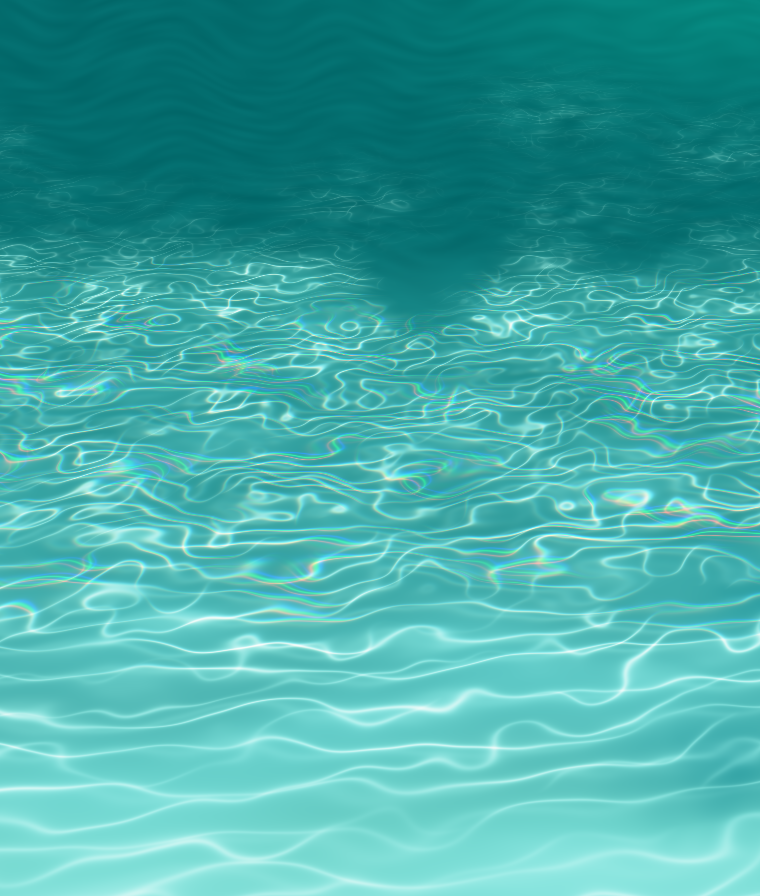
Reproduce this texture procedurally as a Shadertoy shader.

```glsl
// Sunlit pool water: caustic ripples receding into deep teal shade.

float hash(vec2 p) {
    vec3 a = fract(vec3(p.xyx) * 0.1031);
    a += dot(a, a.yzx + 33.33);
    return fract((a.x + a.y) * a.z);
}

float gradientDot(vec2 cell, vec2 offset) {
    float angle = 6.2832 * hash(cell);
    return dot(vec2(cos(angle), sin(angle)), offset);
}

// Gradient noise, roughly -0.7 to 0.7
float noise(vec2 p) {
    vec2 i = floor(p), f = p - i;
    vec2 u = f * f * f * (f * (f * 6.0 - 15.0) + 10.0);
    vec2 e = vec2(1.0, 0.0);
    return mix(mix(gradientDot(i, f), gradientDot(i + e, f - e), u.x),
               mix(gradientDot(i + e.yx, f - e.yx), gradientDot(i + 1.0, f - 1.0), u.x), u.y);
}

float blob(vec2 p, vec2 center, vec2 radius) {
    vec2 d = (p - center) / radius;
    return exp(-dot(d, d));
}

// Bright folds of a warped wave train; they swell where the phase is flat
float folds(vec2 q, float warp, float width) {
    float phase = q.y + warp * (noise(q * vec2(1.0, 0.5))
                + 0.45 * noise(q * vec2(2.1, 1.0) + 17.0));
    float d = sin(3.1416 * phase);
    return width * width / (d * d + width * width);
}

// Two crossing fold layers with a broad halo
float caustics(vec2 q, float warp, float width) {
    float strength = clamp(0.65 + 1.1 * noise(q * vec2(0.8, 0.45) + 31.0), 0.1, 1.2);
    float crossing = clamp(0.4 + 1.3 * noise(q * vec2(0.9, 0.5) + 53.0), 0.0, 1.0);
    vec2 tilted = vec2(q.x * 1.2 + 5.0, q.y * 0.8 - q.x * 0.45 + 9.0);
    return strength * folds(q, warp, width)
         + crossing * folds(tilted, warp * 1.3, width * 1.15)
         + 0.22 * folds(q + vec2(0.2, 0.1), warp, 0.6);
}

vec3 waterColor(vec2 p) {
    vec3 c = mix(vec3(0.46, 0.86, 0.82), vec3(0.32, 0.74, 0.73), smoothstep(0.0, 0.22, p.y));
    c = mix(c, vec3(0.16, 0.60, 0.60), smoothstep(0.18, 0.44, p.y));
    c = mix(c, vec3(0.09, 0.53, 0.53), smoothstep(0.45, 0.66, p.y));
    c = mix(c, vec3(0.01, 0.42, 0.425), smoothstep(0.63, 0.76, p.y));
    return c + vec3(0.01, 0.11, 0.07) * blob(p, vec2(1.0, 1.0), vec2(0.4, 0.11));
}

// Sunlight reaches up to a ragged edge, with loose patches beyond it
float sunlight(vec2 p) {
    float ragged = 0.035 * noise(p * vec2(9.0, 22.0)) + 0.025 * noise(p * vec2(20.0, 75.0));
    float edge = 0.735 - 0.105 * blob(p, vec2(0.56, p.y), vec2(0.085, 1.0))
               - 0.05 * blob(p, vec2(0.83, p.y), vec2(0.075, 1.0)) + ragged;
    float lit = 1.0 - smoothstep(edge - 0.055, edge + 0.04, p.y);
    float patches = blob(p, vec2(0.46, 0.775), vec2(0.09, 0.035))
                  + blob(p, vec2(0.73, 0.875), vec2(0.085, 0.035))
                  + blob(p, vec2(0.95, 0.83), vec2(0.075, 0.04))
                  + 0.8 * blob(p, vec2(0.77, 0.77), vec2(0.10, 0.035))
                  + 0.8 * blob(p, vec2(0.0, 0.84), vec2(0.04, 0.025))
                  + 0.7 * blob(p, vec2(0.10, 0.78), vec2(0.12, 0.025));
    float breakup = clamp(0.65 + 1.4 * noise(p * vec2(22.0, 65.0) + 4.0), 0.0, 1.0);
    return max(lit, 0.6 * patches * breakup);
}

void mainImage(out vec4 fragColor, in vec2 fragCoord) {
    vec2 p = fragCoord / iResolution.xy;

    // Perspective plane: ripples tighten with distance
    float bend = 2.0 * (p.x - 0.2) * (p.x - 0.2);
    vec2 q = vec2((p.x - 0.5) * 3.0 * exp(1.9 * p.y),
                  (exp(2.4 * p.y) - 1.0) / 0.156 - bend);

    float middle = smoothstep(0.22, 0.45, p.y);
    float lit = sunlight(p);
    float warp = mix(0.95, 2.1, middle);
    float width = max(mix(0.19, 0.13, smoothstep(0.0, 0.2, p.y)) + 0.05 * middle,
                      fwidth(q.y) * 1.2);

    // Light splits into warm and blue fringes in the middle distance
    float fringe = middle * (1.0 - smoothstep(0.60, 0.74, p.y));
    float split = fringe * (0.035 + 0.16 * smoothstep(0.05, 0.4, noise(q * vec2(0.9, 0.4) + 71.0)));
    vec2 shift = vec2(0.3 * split, split);
    vec3 light = vec3(caustics(q + shift, warp, width),
                      caustics(q, warp, width),
                      caustics(q - shift, warp, width));

    vec3 color = waterColor(p);

    // Broad shade and thin ripples on the surface
    float swell = noise(q * vec2(0.7, 0.35) + 12.0);
    color += vec3(0.08, 0.09, 0.09) * swell * lit;
    float ripple = noise(vec2(p.x * 14.0, p.y * 95.0 + 5.0 * noise(p * 6.0)));
    color += vec3(0.012, 0.04, 0.038) * ripple * smoothstep(0.6, 0.75, p.y);

    // Soft shadows at the lower right
    float shade = blob(p, vec2(0.96, 0.14), vec2(0.13, 0.06))
                + 0.8 * blob(p, vec2(1.02, 0.33), vec2(0.13, 0.05));
    shade *= clamp(0.9 + 0.7 * noise(p * 13.0), 0.0, 1.0);
    color = mix(color, vec3(0.12, 0.58, 0.60), 0.75 * shade);

    // Caustic light, gentlest near the bottom
    float gain = mix(0.48, 1.0, smoothstep(0.0, 0.32, p.y)) * (1.0 - 0.45 * shade);
    gain *= 1.0 - 0.35 * smoothstep(0.62, 0.8, p.y);
    color += light * vec3(0.52, 0.41, 0.37) * gain * lit;
    color += vec3(0.06, 0.07, 0.06) * lit * smoothstep(0.55, 0.7, p.y);

    // Roll off the brightest folds
    color = mix(color, 1.0 - 0.2 * exp(-(color - 0.8) / 0.2), step(0.8, color));
    fragColor = vec4(clamp(color, 0.0, 1.0), 1.0);
}
```
